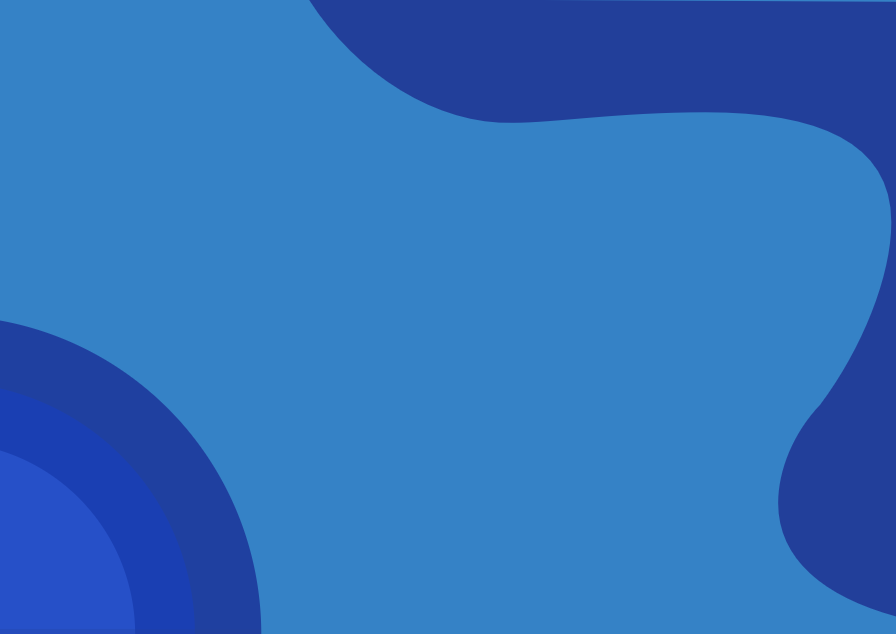
Write a Shadertoy shader that draws this background.

```glsl
// A flat blue backdrop with concentric discs in the lower left corner and
// a wavy dark band along the top and right. The band is a closed outline of
// cubic Bezier curves, filled by crossing parity and smoothed by distance.

#define SKY         vec3(0.208, 0.510, 0.776)
#define BAND        vec3(0.133, 0.247, 0.604)
#define OUTER_DISC  vec3(0.122, 0.251, 0.627)
#define MIDDLE_DISC vec3(0.102, 0.247, 0.702)
#define INNER_DISC  vec3(0.149, 0.314, 0.784)
#define DISC_CENTER vec2(-0.0893, 0.0)
#define DISC_RADII  vec3(0.5025, 0.3975, 0.3030)
#define RIM_HEIGHT  0.008
#define RIM_SHADE   0.25
#define ASPECT      1.417
#define CURVES      6
#define STEPS       16

// Control points of the wavy edge; neighbouring curves share end points
const vec2 WAVE[3 * CURVES + 1] = vec2[](
    vec2(0.4889, 1.0000), vec2(0.5646, 0.8819), vec2(0.6919, 0.8026),
    vec2(0.8118, 0.8063), vec2(0.8764, 0.8063), vec2(0.9779, 0.8229),
    vec2(1.1162, 0.8229), vec2(1.2915, 0.8229), vec2(1.4096, 0.7768),
    vec2(1.4096, 0.6494), vec2(1.4096, 0.5646), vec2(1.3635, 0.4502),
    vec2(1.2970, 0.3616), vec2(1.2546, 0.3173), vec2(1.2306, 0.2583),
    vec2(1.2306, 0.2066), vec2(1.2306, 0.1181), vec2(1.3026, 0.0590),
    vec2(1.4170, 0.0277));

vec2 bezier(vec2 a, vec2 b, vec2 c, vec2 d, float t) {
    float s = 1.0 - t;
    return s * s * s * a + 3.0 * s * s * t * b + 3.0 * s * t * t * c + t * t * t * d;
}

// Adds one outline segment to the nearest distance and the inside sign
void addEdge(vec2 p, vec2 a, vec2 b, inout float dist, inout float side) {
    vec2 ab = b - a, ap = p - a;
    float along = clamp(dot(ap, ab) / dot(ab, ab), 0.0, 1.0);
    dist = min(dist, length(ap - along * ab));
    if ((a.y > p.y) != (b.y > p.y) && ap.x < ab.x * ap.y / ab.y) side = -side;
}

// Signed distance to the band, negative inside
float bandDistance(vec2 p) {
    float dist = 10.0, side = 1.0;
    vec2 last = WAVE[0];
    for (int i = 0; i < CURVES; i++) {
        int k = 3 * i;
        for (int j = 1; j <= STEPS; j++) {
            float t = float(j) / float(STEPS);
            vec2 next = bezier(WAVE[k], WAVE[k + 1], WAVE[k + 2], WAVE[k + 3], t);
            addEdge(p, last, next, dist, side);
            last = next;
        }
    }
    // Close the outline outside the canvas
    vec2 lowRight = vec2(1.55, -0.0092);
    vec2 topRight = vec2(1.55, 1.0738);
    vec2 topLeft = vec2(0.4428, 1.0738);
    addEdge(p, last, lowRight, dist, side);
    addEdge(p, lowRight, topRight, dist, side);
    addEdge(p, topRight, topLeft, dist, side);
    addEdge(p, topLeft, WAVE[0], dist, side);
    return side * dist;
}

float cover(float dist, float pixel) {
    return clamp(0.5 - dist / pixel, 0.0, 1.0);
}

void mainImage(out vec4 fragColor, in vec2 fragCoord) {
    vec2 p = fragCoord / iResolution.xy * vec2(ASPECT, 1.0);
    float pixel = 1.0 / iResolution.y;
    vec3 color = SKY;

    // Band, trimmed by a slightly tilted top edge
    float topEdge = p.y - 1.0 + 0.005 * (p.x - 0.86);
    float band = max(bandDistance(p), topEdge);
    color = mix(color, BAND, cover(band, pixel));

    // Concentric discs
    float radius = length(p - DISC_CENTER);
    vec3 discs = mix(OUTER_DISC, MIDDLE_DISC, cover(radius - DISC_RADII.y, pixel));
    discs = mix(discs, INNER_DISC, cover(radius - DISC_RADII.z, pixel));

    // Faint shaded rim at their foot
    discs = mix(discs, BAND, RIM_SHADE * cover(p.y - RIM_HEIGHT, pixel));
    color = mix(color, discs, cover(radius - DISC_RADII.x, pixel));

    fragColor = vec4(color, 1.0);
}
```
